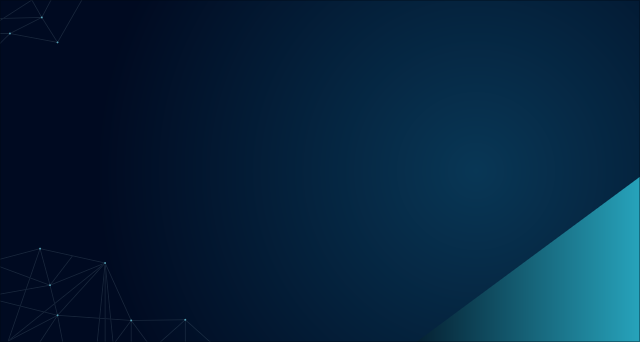
Give the GLSL for this background, as a WebGL 1 fragment shader.

```glsl
precision highp float;
uniform vec2 u_resolution;

const vec2 SIZE = vec2(1.869, 1.0);

float pixel() {
    return 1.0 / u_resolution.y;
}

// Coverage of a thin line from a to b
float thread(vec2 p, vec2 a, vec2 b) {
    vec2 ab = b - a;
    float t = clamp(dot(p - a, ab) / dot(ab, ab), 0.0, 1.0);
    float d = length(p - a - ab * t);
    return clamp((0.001 - d) / pixel() + 0.5, 0.0, 1.0);
}

float dotMark(vec2 p, vec2 center) {
    return clamp((0.0026 - length(p - center)) / pixel() + 0.5, 0.0, 1.0);
}

// Nodes along the descending outer rim of the lower web
vec2 rimNode(float i) {
    float drop = step(2.5, i);
    return vec2(0.117 + 0.095 * i + 0.063 * (i - 3.3) * drop,
                0.273 - 0.021 * i - 0.147 * drop + 0.023 * step(3.5, i));
}

// Returns line coverage in x and node coverage in y
vec2 lowerWeb(vec2 p) {
    vec2 hub = vec2(0.146, 0.166);
    vec2 low = vec2(0.168, 0.078);
    vec2 corner = vec2(0.024, 0.003);
    float lines = max(thread(p, hub, low), thread(p, low, corner));
    lines = max(lines, thread(p, low, vec2(0.0, 0.12)));
    float nodes = max(dotMark(p, hub), dotMark(p, low));

    for (int k = 0; k < 5; k++) {
        float i = float(k);
        vec2 node = rimNode(i);
        if (k < 4) {
            lines = max(lines, thread(p, node, rimNode(i + 1.0)));
            lines = max(lines, thread(p, node, k == 3 ? low : hub));
        }
        if (k == 0 || k == 2) {
            lines = max(lines, thread(p, node, corner));
        }
        if (k != 1) {
            nodes = max(nodes, dotMark(p, node));
        }
        // Feet spreading below the right-hand nodes
        if (k > 1) {
            for (int j = 0; j < 3; j++) {
                float foot = node.x + (float(j) - 1.0) * 0.03 * (i - 1.2);
                lines = max(lines, thread(p, node, vec2(foot, -0.01)));
            }
        }
    }
    // Spokes leaving through the left side and the bottom
    for (int k = 0; k < 2; k++) {
        float i = float(k);
        lines = max(lines, thread(p, hub, vec2(0.0, 0.22 - 0.08 * i)));
        lines = max(lines, thread(p, low, vec2(0.11 + 0.075 * i, -0.01)));
    }
    lines = max(lines, thread(p, rimNode(0.0), vec2(0.0, 0.242)));
    lines = max(lines, thread(p, low, rimNode(2.0)));
    return vec2(lines, nodes);
}

vec2 upperWeb(vec2 p) {
    vec2 top = vec2(0.122, 0.949);
    vec2 right = vec2(0.168, 0.876);
    vec2 left = vec2(0.029, 0.902);
    float lines = max(thread(p, top, right), thread(p, left, top));
    lines = max(lines, thread(p, right, left));
    lines = max(lines, thread(p, right, vec2(0.239, 1.0)));
    lines = max(lines, thread(p, top, vec2(0.0, 0.946)));
    for (int k = 0; k < 2; k++) {
        float i = float(k);
        lines = max(lines, thread(p, top, vec2(0.093 + 0.056 * i, 1.0)));
        lines = max(lines, thread(p, left, vec2(0.0, 0.873 + 0.029 * i)));
    }
    lines = max(lines, thread(p, vec2(0.093, 1.0), vec2(0.0, 0.94)));
    float nodes = max(dotMark(p, top), max(dotMark(p, right), dotMark(p, left)));
    return vec2(lines, nodes);
}

void main() {
    vec2 p = gl_FragCoord.xy / u_resolution * SIZE;

    // Radial blue glow
    float falloff = clamp(length(p - vec2(1.39, 0.5)) / 1.1, 0.0, 1.0);
    vec3 color = mix(vec3(0.032, 0.215, 0.335), vec3(0.001, 0.041, 0.13), falloff);

    // Faint webs with bright nodes
    vec2 web = max(lowerWeb(p), upperWeb(p));
    color = mix(color, vec3(0.45, 0.56, 0.62), web.x * 0.22);
    color = mix(color, vec3(0.42, 0.8, 0.88), web.y * 0.75);

    // Teal wedge brightening to the right
    float slope = (p.x - 1.22) * 0.595 - (p.y - 0.003) * 0.804;
    float wedge = clamp(slope / pixel() + 0.5, 0.0, 1.0);
    float rise = clamp((p.x - 1.22) / 0.649, 0.0, 1.0);
    vec3 teal = mix(vec3(0.02, 0.13, 0.2), vec3(0.152, 0.64, 0.735), rise);
    color = mix(color, teal, wedge);

    // Thin dark frame
    vec2 edge = min(p, SIZE - p);
    float frame = clamp((0.0018 - min(edge.x, edge.y)) / pixel() + 0.5, 0.0, 1.0);
    color = mix(color, vec3(0.0, 0.03, 0.07), frame * 0.6);

    gl_FragColor = vec4(color, 1.0);
}
```
